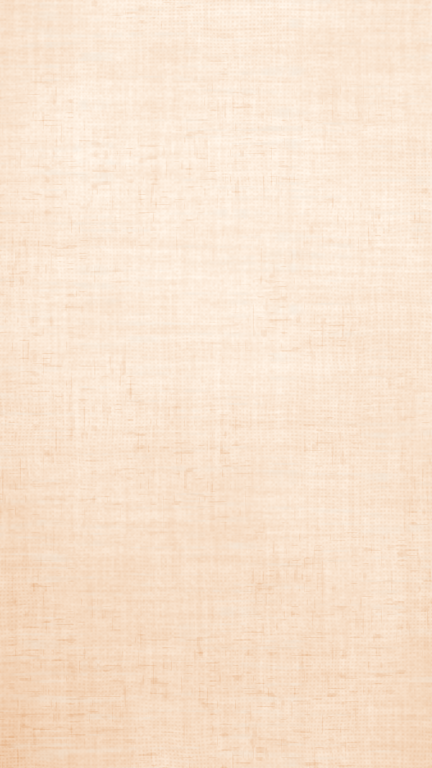
Write a WebGL 2 fragment shader that draws this texture.

```glsl
#version 300 es
precision highp float;
// Pale cream linen with fine weave, slubby threads and a warm aged vignette.

#define LIGHT vec3(0.998, 0.946, 0.890)
#define DARK vec3(0.941, 0.803, 0.680)
#define COOL vec3(0.940, 0.912, 0.870)
#define THREADS 205.0
#define BASE_TONE 0.09
#define FALLOFF 0.50
#define EDGE_TONE 0.31
#define MOTTLE 0.42
#define STREAK 0.36
#define WEAVE 0.075
#define GRAIN 0.25
#define FLECK 0.34

uniform vec2 u_resolution;
out vec4 fragColor;

float hash(vec2 p) {
    return fract(sin(dot(p, vec2(127.1, 311.7))) * 43758.5453);
}

float noise(vec2 p) {
    vec2 cell = floor(p);
    vec2 f = fract(p);
    f = f * f * (3.0 - 2.0 * f);
    float low = mix(hash(cell), hash(cell + vec2(1.0, 0.0)), f.x);
    float high = mix(hash(cell + vec2(0.0, 1.0)), hash(cell + 1.0), f.x);
    return mix(low, high, f.y);
}

float fbm(vec2 p) {
    float sum = 0.0;
    float weight = 0.5;
    for (int i = 0; i < 5; i++) {
        sum += weight * noise(p);
        p = p * 2.03 + 17.3;
        weight *= 0.5;
    }
    return sum;
}

// Broad shading: pale upper middle, browner sides, foot and lower left corner.
float agedTone(vec2 uv, vec2 p) {
    float tone = BASE_TONE + FALLOFF * (1.0 - smoothstep(0.0, 0.75, uv.y));
    float side = (uv.x - 0.6) / 0.6;
    tone += EDGE_TONE * side * side;
    tone += 0.10 * smoothstep(0.78, 1.0, uv.y);
    tone += 0.42 * exp(-10.0 * length(p * vec2(1.0, 0.8)));
    tone += 0.16 * exp(-12.0 * length(vec2((1.0 - uv.x) * 0.56, uv.y)));
    return tone + MOTTLE * (fbm(p * 5.0 + 3.7) - 0.48);
}

// Long uneven threads in both directions, centred on zero.
float threadStreaks(vec2 p) {
    float weft = noise(p * vec2(14.0, 235.0)) - 0.5;
    weft += 0.5 * (noise(p * vec2(5.0, 100.0) + 31.0) - 0.5);
    float warp = noise(p * vec2(235.0, 15.0) + 57.0) - 0.5;
    warp += 0.5 * (noise(p * vec2(100.0, 6.0) + 83.0) - 0.5);
    return 0.55 * weft + 0.42 * warp;
}

// Crossing yarns with slight wander, fading in and out across the cloth.
float weave(vec2 p) {
    vec2 wander = vec2(noise(p * 24.0), noise(p * 24.0 + 41.0));
    vec2 wave = cos(6.28318 * (p * THREADS + 1.3 * wander));
    float strength = 0.4 + 1.2 * noise(p * 9.0 + 11.0);
    return strength * (0.5 * wave.x + 0.65 * wave.y + 0.6 * wave.x * wave.y);
}

// Sparse short thin dashes, gathered in patches.
float flecks(vec2 p) {
    float across = smoothstep(0.74, 0.95, noise(p * vec2(65.0, 300.0) + 7.0));
    float along = smoothstep(0.76, 0.96, noise(p * vec2(300.0, 60.0) + 19.0));
    float patches = smoothstep(0.3, 0.75, noise(p * 14.0 + 5.0));
    return (across + 0.8 * along) * (0.25 + 0.75 * patches);
}

void main() {
    vec2 uv = gl_FragCoord.xy / u_resolution;
    vec2 p = gl_FragCoord.xy / u_resolution.y;

    float tone = agedTone(uv, p);
    tone += STREAK * threadStreaks(p);
    tone += WEAVE * weave(p);
    tone += GRAIN * (noise(p * 320.0 + 23.0) - 0.5);
    tone += FLECK * flecks(p);
    vec3 colour = mix(LIGHT, DARK, clamp(tone, -0.12, 1.5));

    // Thin greyish weft threads that come and go.
    float cool = smoothstep(0.62, 0.9, noise(p * vec2(16.0, 230.0) + 67.0));
    cool *= noise(p * vec2(110.0, 30.0) + 13.0);
    colour = mix(colour, COOL, 0.4 * cool);

    fragColor = vec4(clamp(colour, 0.0, 1.0), 1.0);
}
```
